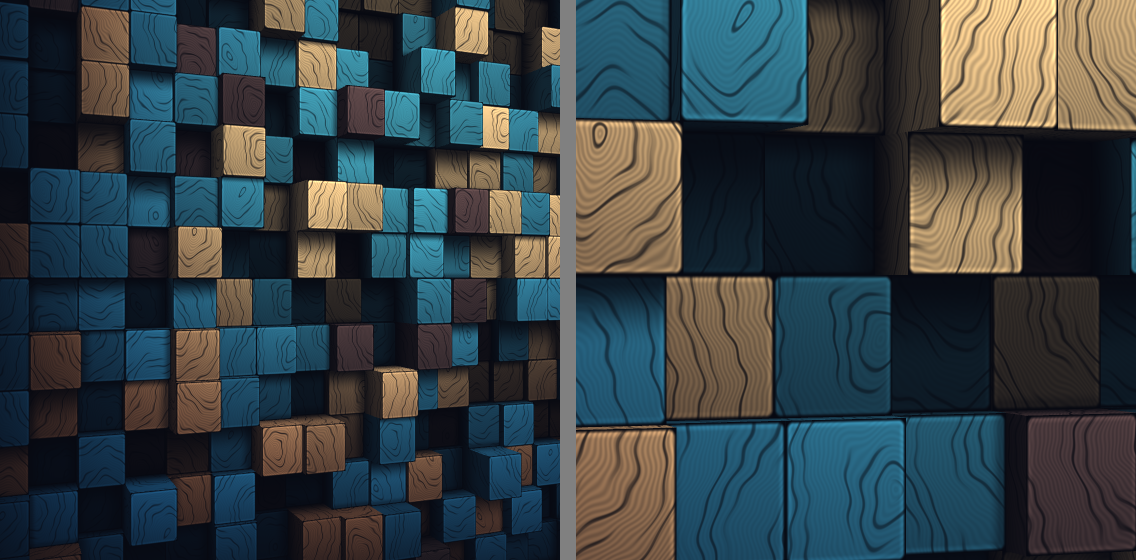
Left: the whole. Right: its middle third, enlarged.
Reproduce this texture procedurally as a Shadertoy shader.

```glsl
// A wall of square wooden blocks pushed out to random depths, painted blue or left bare.
// Each view ray is stepped cell by cell through the obliquely seen grid until it meets
// a front or a side; layered sines bend the growth rings and a lamp glows at upper right.

const vec3 AMBIENT    = vec3(0.025, 0.033, 0.065);
const vec3 DEEP_BLUE  = vec3(0.06, 0.25, 0.41);
const vec3 TEAL       = vec3(0.23, 0.58, 0.63);
const vec3 RED_WOOD   = vec3(0.52, 0.31, 0.19);
const vec3 PALE_WOOD  = vec3(0.93, 0.76, 0.49);
const vec3 DARK_WOOD  = vec3(0.25, 0.18, 0.16);
const vec3 EYE        = vec3(0.5, 0.0, 14.0); // in cells; z is distance from the wall
const float MAX_DEPTH = 1.2;

float hash(vec2 cell, float seed) {
    return fract(sin(dot(cell, vec2(127.1, 311.7)) + seed * 74.7) * 43758.5);
}

float blockHeight(vec2 cell) {
    return MAX_DEPTH * pow(hash(cell, 1.0), 1.25);
}

// Canvas position to wall position: columns narrow toward the right.
vec2 wallPoint(vec2 p) {
    return vec2(11.24 * p.x, 10.67 * (p.y - 0.503)) / (1.0 - 0.25 * p.x) + vec2(0.437, 0.0);
}

// Broken growth rings around a random centre; x = dark lines, y = fine streaks.
vec2 grain(vec2 q, float seed) {
    float reach = mix(0.1, 1.5, fract(seed * 7.3));
    vec2 centre = 0.5 + reach * vec2(cos(seed * 6.28), sin(seed * 6.28));
    q += 0.05 * sin(q.yx * vec2(7.0, 9.0) + seed * 40.0);
    q += 0.014 * sin(q.yx * vec2(23.0, 19.0) + seed * 90.0);
    float r = length((q - centre) * vec2(1.0, 0.8)) * 9.0;
    float line = 1.0 - smoothstep(0.03, 0.16, abs(fract(r) - 0.5));
    float broken = smoothstep(-0.4, 0.5, sin(r * 1.7 + q.x * 5.0 + seed * 20.0));
    return vec2(line * broken, 0.5 + 0.5 * sin(r * 19.0 + 2.0 * sin(q.x * 11.0)));
}

// Paint or bare wood for one block, with its grain.
vec3 material(vec2 cell, vec2 q, float glow) {
    float kind = hash(cell, 2.0);
    float bare = 0.15 + 0.016 * cell.x;
    float dark = bare + 0.13;
    vec2 g = grain(q, hash(cell, 3.0));
    vec3 paint = mix(DEEP_BLUE, TEAL, glow) * (1.0 - 0.5 * g.x - 0.08 * g.y);
    vec3 wood = mix(RED_WOOD, PALE_WOOD, smoothstep(0.1, 0.85, glow));
    wood = kind < bare ? wood : DARK_WOOD * (0.7 + 0.6 * glow);
    wood *= 1.0 - 0.55 * g.x - 0.2 * g.y;
    return (kind < dark ? wood : paint) * mix(0.8, 1.12, hash(cell, 4.0));
}

// Soft shadow of a neighbour that stands out further, at a distance from its edge.
float neighbourShadow(float height, vec2 neighbour, float dist, float reach, float darkest) {
    float excess = max(blockHeight(neighbour) - height, 0.0);
    return mix(darkest, 1.0, smoothstep(-0.02, excess * reach + 0.001, dist));
}

vec3 shadeFront(vec2 cell, vec2 q, float height, float glow) {
    vec2 m = abs(q - 0.5) - 0.44;
    float inset = 0.05 - length(max(m, 0.0)) - min(max(m.x, m.y), 0.0);
    float shadow = neighbourShadow(height, cell + vec2(0, 1), 1.0 - q.y, 1.3, 0.1)
                 * neighbourShadow(height, cell + vec2(1, 0), 1.0 - q.x, 0.5, 0.35)
                 * neighbourShadow(height, cell - vec2(1, 0), q.x, 0.5, 0.3)
                 * neighbourShadow(height, cell - vec2(0, 1), q.y, 0.25, 0.4);
    float exposure = mix(0.16, 1.0, smoothstep(0.05, 0.6, height));
    float gap = smoothstep(-0.01, 0.02, inset);
    float rim = gap * (1.0 - smoothstep(0.02, 0.055, inset));
    float falloff = mix(0.82, 1.06, q.y);
    return material(cell, q, glow) * shadow * exposure * falloff * gap * (1.0 + 0.25 * rim);
}

// Tops catch light, flanks are dim, undersides nearly black.
vec3 shadeSide(vec2 cell, vec2 pos, float z, bool horizontal, vec2 dir, float glow) {
    vec2 q = horizontal ? vec2(pos.x - cell.x, z) : vec2(z, pos.y - cell.y);
    float lit = horizontal ? (dir.y < 0.0 ? 0.9 : 0.1) : (dir.x > 0.0 ? 0.24 : 0.4);
    return material(cell, q, glow) * lit * smoothstep(-0.1, 0.9, z);
}

vec3 renderWall(vec2 p) {
    vec2 base = wallPoint(p);
    vec2 dir = (base - EYE.xy) / EYE.z;
    dir += vec2(lessThan(abs(dir), vec2(1e-4))) * 2e-4; // avoid division by zero
    vec2 start = base - dir * MAX_DEPTH;
    vec2 cell = floor(start);
    vec2 toLamp = p - vec2(0.70, 0.77);
    float glow = exp(-2.8 * dot(toLamp, toLamp));
    float t = 0.0;
    bool horizontal = false;
    vec3 color = vec3(0.0);
    for (int i = 0; i < 8; i++) {
        float height = blockHeight(cell);
        vec2 exits = (cell + step(0.0, dir) - start) / dir;
        float next = min(exits.x, exits.y);
        float z = MAX_DEPTH - t;
        if (z <= height) {
            color = shadeSide(cell, start + dir * t, z, horizontal, dir, glow);
            break;
        }
        if (MAX_DEPTH - next <= height) {
            vec2 hit = start + dir * (MAX_DEPTH - height);
            color = shadeFront(cell, hit - cell, height, glow);
            break;
        }
        horizontal = exits.y < exits.x;
        cell += horizontal ? vec2(0.0, sign(dir.y)) : vec2(sign(dir.x), 0.0);
        t = next;
    }
    float vignette = smoothstep(-0.25, 0.3, p.x) * smoothstep(-0.3, 0.2, p.y);
    return AMBIENT + color * (0.68 + 0.36 * glow) * vignette;
}

void mainImage(out vec4 fragColor, in vec2 fragCoord) {
    vec3 sum = vec3(0.0);
    for (int i = 0; i < 4; i++) { // rotated-grid antialiasing
        float a = 1.107 + 1.5708 * float(i);
        sum += renderWall((fragCoord + 0.38 * vec2(cos(a), sin(a))) / iResolution.xy);
    }
    fragColor = vec4(sum * 0.25, 1.0);
}
```
